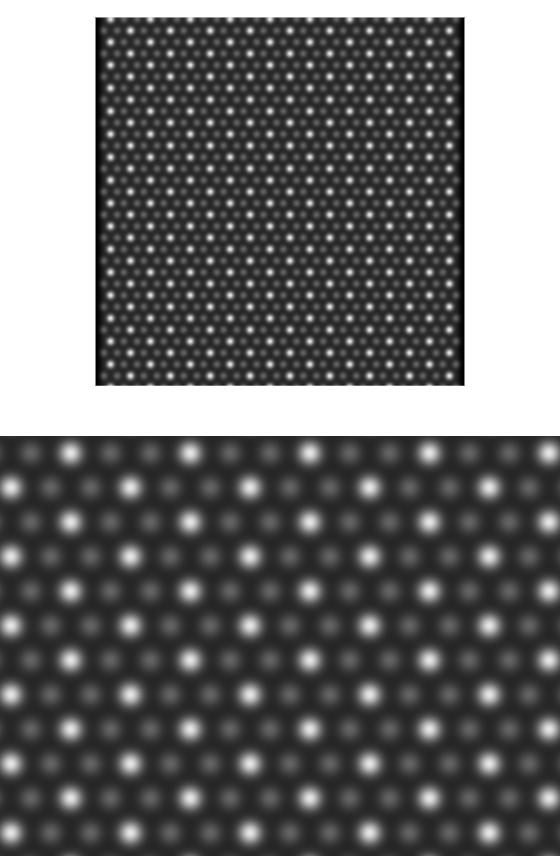
Top: the whole. Bottom: its middle third, enlarged.
Give the GLSL for this pattern, as a WebGL 1 fragment shader.

```glsl
precision highp float;

// A dark square panel on white, filled with a triangular lattice of soft dots:
// one site in three is bright, the others dim. Each rectangular cell holds six
// sites summed as Gaussians; the white margin makes the canvas tile.

#define PANEL_HALF vec2(0.4392, 0.4384)  // half size, in canvas heights
#define PANEL_CENTER vec2(0.0, 0.020)
#define CELLS_DOWN 16.0                  // cells over the panel height
#define CELLS_ACROSS 9.0                 // whole cells filled with dots
#define LATTICE_SHIFT vec2(0.75, -0.07)  // bright site, in cells
#define DOT_SIGMA 0.1157                 // dot spread, in cell heights
#define BRIGHT_GAIN 0.77
#define DIM_GAIN 0.26
#define BASE_GRAY 0.13
#define EDGE_FADE 0.11                   // base falloff, in cells

uniform vec2 u_resolution;

const float CELL_ASPECT = 1.7320508;     // width over height of a cell

float boxDistance(vec2 p, vec2 halfSize) {
  vec2 d = abs(p) - halfSize;
  return length(max(d, 0.0)) + min(max(d.x, d.y), 0.0);
}

// Brightness of the dots at a point given in cells from the panel center
float latticeDots(vec2 cellPos) {
  float sum = 0.0;
  for (int i = 0; i < 6; i++) {
    float k = float(i);
    vec2 site = LATTICE_SHIFT + vec2(k / 6.0, 0.5 * mod(k, 2.0));
    vec2 nearest = site + floor(cellPos - site + 0.5);
    vec2 offset = (cellPos - nearest) * vec2(CELL_ASPECT, 1.0);
    float gain = mod(k, 3.0) < 0.5 ? BRIGHT_GAIN : DIM_GAIN;
    // Columns outside the filled width stay empty
    float filled = step(abs(nearest.x), 0.5 * CELLS_ACROSS);
    sum += filled * gain * exp(-0.5 * dot(offset, offset) / (DOT_SIGMA * DOT_SIGMA));
  }
  return sum;
}

void main() {
  float pixel = 1.0 / u_resolution.y;
  vec2 p = (gl_FragCoord.xy - 0.5 * u_resolution) * pixel - PANEL_CENTER;

  // Dots over a gray base that darkens at the left and right sides
  float cellHeight = 2.0 * PANEL_HALF.y / CELLS_DOWN;
  vec2 cellPos = p / (cellHeight * vec2(CELL_ASPECT, 1.0));
  float edge = 0.5 * CELLS_ACROSS;
  float base = BASE_GRAY * (1.0 - smoothstep(edge - EDGE_FADE, edge + EDGE_FADE, abs(cellPos.x)));
  float gray = min(base + latticeDots(cellPos), 1.0);

  // White margin with a smoothed panel border
  float margin = clamp(boxDistance(p, PANEL_HALF) / pixel + 0.5, 0.0, 1.0);
  gl_FragColor = vec4(vec3(mix(gray, 1.0, margin)), 1.0);
}
```
